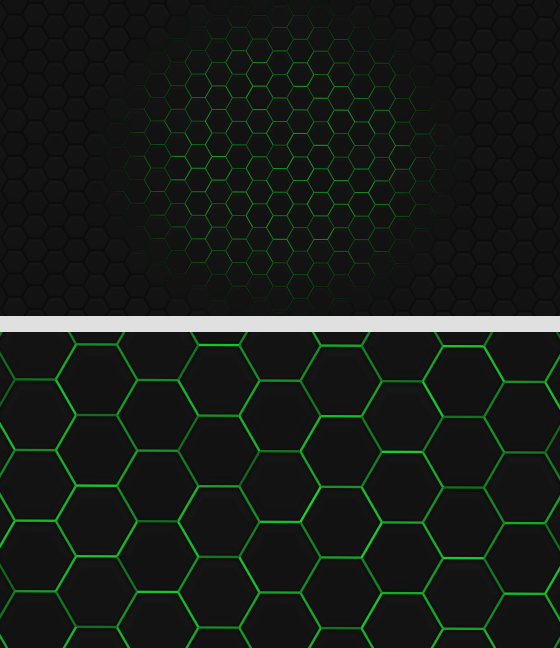
Top: the whole. Bottom: its middle third, enlarged.
Give the GLSL for this pattern, as a WebGL 1 fragment shader.

```glsl
precision highp float;
// Dark honeycomb of bevelled flat-topped tiles, with thin green light in the
// seams that fades away from the centre. Each pixel finds its nearest tile
// centre; hashes of the tile and of its nearest edge vary the shading.

uniform vec2 u_resolution;

const float PITCH = 0.0745;                  // tile height, in canvas heights
const vec2 CELL = vec2(1.7320508, 1.0);      // lattice cell, in tile heights
const vec2 SLANT = vec2(0.8660254, 0.5);     // normal of a slanted side
const vec2 OFFSET = vec2(0.0, 0.0036);       // centre of the middle tile
const float TILT = 0.005;

const vec3 FACE = vec3(0.073, 0.072, 0.073);
const vec3 GAP = vec3(0.042, 0.040, 0.043);
const vec3 GLOW = vec3(0.10, 0.80, 0.19);

float hash(vec2 p) {
  return fract(sin(dot(p, vec2(127.1, 311.7))) * 43758.5453);
}

// Centre of the nearest tile, from two interleaved rectangular lattices
vec2 tileCentre(vec2 p) {
  vec2 a = floor(p / CELL + 0.5) * CELL;
  vec2 b = (floor(p / CELL) + 0.5) * CELL;
  return dot(p - a, p - a) < dot(p - b, p - b) ? a : b;
}

// Outward normal of the side nearest to a point inside a tile
vec2 sideNormal(vec2 p) {
  vec2 s = vec2(p.x < 0.0 ? -1.0 : 1.0, p.y < 0.0 ? -1.0 : 1.0);
  vec2 n = dot(abs(p), SLANT) > abs(p.y) ? SLANT : vec2(0.0, 1.0);
  return n * s;
}

// Coverage of a line that keeps its weight when thinner than a pixel
float lineCoverage(float dist, float halfWidth, float pixel) {
  float w = max(halfWidth, 0.5 * pixel);
  float edge = clamp((w + 0.5 * pixel - dist) / pixel, 0.0, 1.0);
  return edge * min(2.0 * halfWidth / pixel, 1.0);
}

// Soft band of light centred on a given distance
float band(float dist, float middle, float halfWidth) {
  return 1.0 - smoothstep(0.0, halfWidth, abs(dist - middle));
}

// Falloff of the light in the seams
float spotlight(vec2 p) {
  return 1.0 - smoothstep(0.22, 0.58, length(p * vec2(0.93, 1.0)));
}

void main() {
  float pixel = 1.0 / u_resolution.y;
  vec2 canvas = (gl_FragCoord.xy - 0.5 * u_resolution) * pixel;
  vec2 p = canvas - OFFSET;
  p.y += TILT * p.x;
  p /= PITCH;

  vec2 centre = tileCentre(p);
  vec2 local = p - centre;
  vec2 normal = sideNormal(local);
  float inset = 0.5 - dot(local, normal);
  float dist = inset * PITCH;

  // Quarter-cell coordinates give integer keys shared by both neighbours
  vec2 edgeKey = floor((centre + 0.5 * normal) * 4.0 / CELL + 0.5);
  vec2 tileKey = floor(centre * 4.0 / CELL + 0.5);
  float edgeVary = hash(edgeKey);
  float tileVary = hash(tileKey + 17.0);
  float light = spotlight(canvas);

  // Tile face with a lit upper bevel and a shaded lower one
  vec3 colour = FACE + 0.006 * (tileVary - 0.5);
  float bevel = band(inset, 0.12, 0.07) * mix(0.4, 1.0, tileVary);
  colour += bevel * (normal.y > 0.0 ? 0.016 : -0.005) * abs(normal.y);

  // Dark gap between tiles
  float gap = 1.0 - smoothstep(0.001, 0.0055, dist);
  colour = mix(colour, GAP, gap * 0.75);

  // Green seam, uneven from edge to edge, with a faint spill
  float strength = light * mix(0.45, 1.0, edgeVary);
  float seam = lineCoverage(dist, 0.00125, pixel);
  colour = mix(colour, GLOW, seam * strength);
  colour.g += 0.02 * strength * exp(-dist / 0.003);

  gl_FragColor = vec4(colour, 1.0);
}
```
